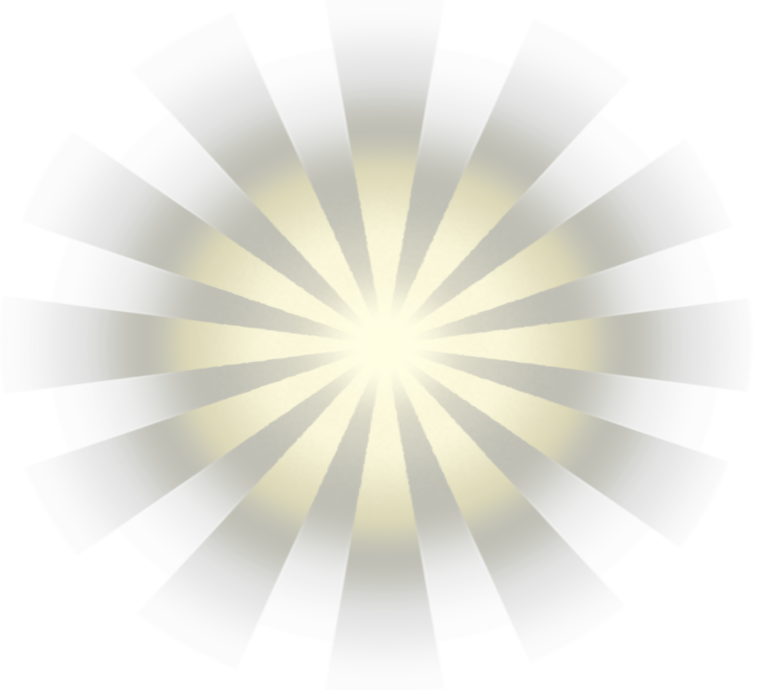
Write a WebGL 2 fragment shader that draws this background.

```glsl
#version 300 es
precision highp float;
// Soft oval sunburst: twelve cream rays over grey gaps, fading out to white.
uniform vec2 u_resolution;
out vec4 fragColor;

float hash(vec2 p) {
    return fract(sin(dot(p, vec2(127.1, 311.7))) * 43758.5453);
}

float noise(vec2 p) {
    vec2 i = floor(p), f = smoothstep(0.0, 1.0, fract(p));
    return mix(mix(hash(i), hash(i + vec2(1, 0)), f.x),
               mix(hash(i + vec2(0, 1)), hash(i + vec2(1, 1)), f.x), f.y);
}

// Cream core, yellow body, grey shoulder, then white
vec3 rayColor(float r) {
    vec3 c = mix(vec3(1.0, 0.995, 0.89), vec3(0.982, 0.967, 0.855), smoothstep(0.05, 0.25, r));
    c = mix(c, vec3(0.86, 0.845, 0.715), smoothstep(0.28, 0.54, r));
    c = mix(c, vec3(0.75, 0.75, 0.71), smoothstep(0.49, 0.62, r));
    c = mix(c, vec3(0.88), smoothstep(0.62, 0.79, r));
    return mix(c, vec3(0.985), smoothstep(0.73, 0.98, r));
}

// Grey between the rays, lost in the core and whitening sooner outside
vec3 gapColor(float r) {
    vec3 c = mix(vec3(1.0, 0.995, 0.89), vec3(0.85, 0.84, 0.775), smoothstep(0.06, 0.25, r));
    c = mix(c, vec3(0.75, 0.75, 0.71), smoothstep(0.2, 0.46, r));
    c = mix(c, vec3(0.92), smoothstep(0.48, 0.7, r));
    c = mix(c, vec3(0.988), smoothstep(0.63, 0.84, r));
    return mix(c, vec3(1.0), smoothstep(0.86, 0.88, r));
}

void main() {
    vec2 p = (gl_FragCoord.xy - 0.5 * u_resolution) / u_resolution.y - vec2(0.001, 0.0);
    float pixel = 1.0 / u_resolution.y;
    float r = 2.0 * length(p / vec2(1.12, 1.0));
    float grain = noise(p * 230.0) - 0.5;

    // Ray edges: 17 degrees wide, repeated every 30, in a widened space
    float turn = degrees(atan(p.y * 1.16, p.x + 1e-6)) / 30.0;
    float offAxis = abs(fract(turn + 0.5) - 0.5) * 30.0;
    float edge = radians(offAxis - 8.5) * length(p);
    float inner = 1.0 - smoothstep(0.4, 0.55, r);
    float rough = edge + 0.002 * grain * inner;
    float blur = max(pixel, 0.0022);
    float ray = 1.0 - smoothstep(-blur, blur, rough);

    // Slight concentric steps in the outer fade
    float stepped = (floor(r / 0.025) + smoothstep(0.5, 1.0, fract(r / 0.025))) * 0.025;
    float shade = mix(r, stepped, 0.35 * smoothstep(0.6, 0.75, r));

    // The rays end on a faint oval rim
    float rim = length((p + vec2(0.013, -0.007)) / vec2(0.545, 0.513));
    vec3 rayTone = mix(rayColor(shade), vec3(1.0), smoothstep(0.99, 1.01, rim));
    vec3 color = mix(gapColor(shade), rayTone, ray);

    // Pale hairline along the outer part of each ray
    float hairline = 1.0 - smoothstep(0.0, 0.004, abs(edge - 0.001));
    float reach = smoothstep(0.48, 0.7, r) * (1.0 - smoothstep(0.85, 1.0, r));
    color = mix(color, vec3(0.98), 0.3 * hairline * reach);

    // Faint mottling around the core
    color += 0.012 * grain * inner * smoothstep(0.06, 0.15, r);

    fragColor = vec4(clamp(color, 0.0, 1.0), 1.0);
}
```
